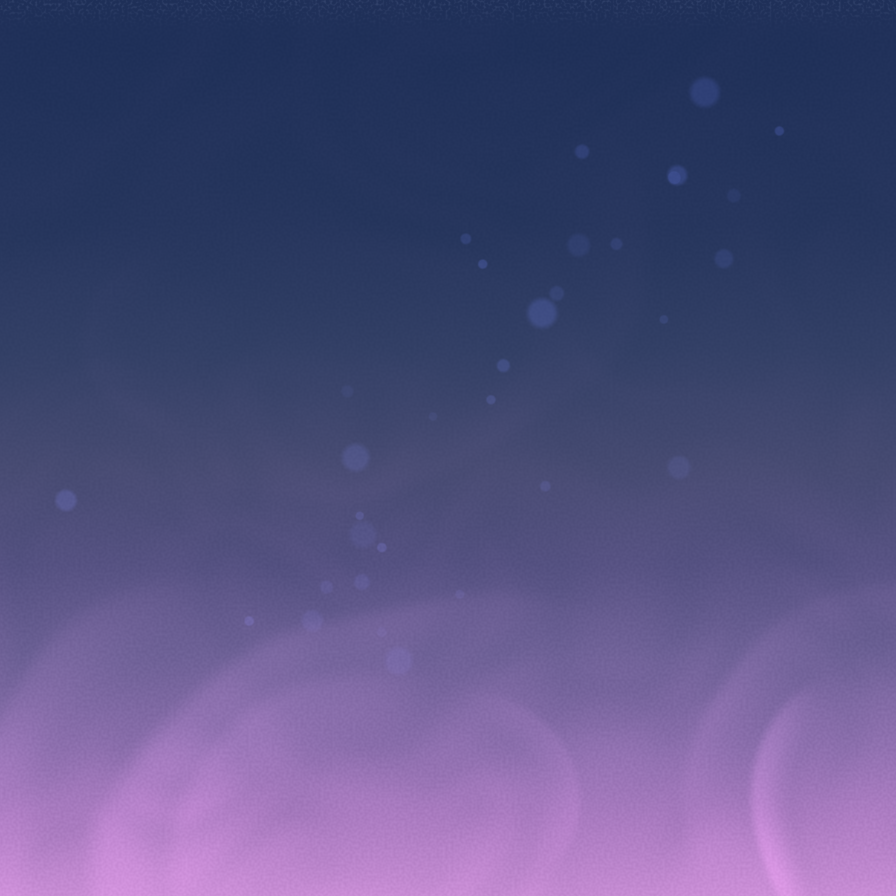
A WebGL 1 fragment shader for this background:

```glsl
precision highp float;
// Dusk sky: navy fading to orchid, with curling mist, drifting motes and fine grain.
uniform vec2 u_resolution;

float hash(vec2 p) {
  vec3 q = fract(vec3(p.xyx) * 0.1031);
  q += dot(q, q.yzx + 33.33);
  return fract((q.x + q.y) * q.z);
}

vec2 latticeGradient(vec2 cell) {
  float angle = 6.2832 * hash(cell);
  return vec2(cos(angle), sin(angle));
}

float gradientNoise(vec2 p) {
  vec2 i = floor(p);
  vec2 f = fract(p);
  vec2 w = f * f * f * (f * (f * 6.0 - 15.0) + 10.0);
  vec2 e = vec2(1.0, 0.0);
  float low = mix(dot(latticeGradient(i), f),
                  dot(latticeGradient(i + e.xy), f - e.xy), w.x);
  float high = mix(dot(latticeGradient(i + e.yx), f - e.yx),
                   dot(latticeGradient(i + e.xx), f - e.xx), w.x);
  return mix(low, high, w.y);
}

// Blends towards the next gradient stop between two heights.
vec3 addStop(vec3 color, vec3 next, float from, float to, float y) {
  return mix(color, next, clamp((y - from) / (to - from), 0.0, 1.0));
}

vec3 skyGradient(float y) {
  vec3 c = vec3(0.78, 0.55, 0.83);
  c = addStop(c, vec3(0.66, 0.48, 0.75), 0.00, 0.09, y);
  c = addStop(c, vec3(0.55, 0.435, 0.68), 0.09, 0.17, y);
  c = addStop(c, vec3(0.43, 0.38, 0.59), 0.17, 0.27, y);
  c = addStop(c, vec3(0.335, 0.32, 0.51), 0.27, 0.37, y);
  c = addStop(c, vec3(0.28, 0.295, 0.45), 0.37, 0.48, y);
  c = addStop(c, vec3(0.20, 0.25, 0.40), 0.48, 0.61, y);
  c = addStop(c, vec3(0.15, 0.21, 0.365), 0.61, 0.75, y);
  return addStop(c, vec3(0.125, 0.19, 0.35), 0.75, 0.95, y);
}

// Elliptical arc with a crisp outer rim, a soft inside and faded ends.
float mistArc(vec2 p, vec2 center, vec2 radii, float facing, float width) {
  vec2 q = (p - center) / radii;
  float r = length(q);
  float inside = smoothstep(1.0 - width, 1.0, r);
  float rim = 1.0 - smoothstep(1.0, 1.0 + width * 0.35, r);
  float along = dot(q / max(r, 0.001), vec2(cos(facing), sin(facing)));
  return inside * rim * smoothstep(0.25, 0.95, along);
}

float mist(vec2 p) {
  float m = 0.65 * mistArc(p, vec2(0.55, 0.03), vec2(0.43, 0.29), 2.45, 0.22);
  m += 0.60 * mistArc(p, vec2(0.43, 0.05), vec2(0.23, 0.19), 2.50, 0.40);
  m += 0.45 * mistArc(p, vec2(0.52, 0.11), vec2(0.13, 0.11), 0.35, 0.35);
  m += 0.95 * mistArc(p, vec2(0.96, 0.09), vec2(0.11, 0.14), 3.05, 0.38);
  m += 0.45 * mistArc(p, vec2(0.23, 0.07), vec2(0.25, 0.26), 2.65, 0.30);
  m += 0.40 * mistArc(p, vec2(1.02, 0.09), vec2(0.24, 0.25), 2.30, 0.25);
  m += 0.28 * mistArc(p, vec2(0.35, 0.75), vec2(0.36, 0.29), -0.75, 0.22);
  m += 0.28 * mistArc(p, vec2(0.24, 0.62), vec2(0.14, 0.12), 3.20, 0.40);
  return m;
}

// Soft discs scattered around a diagonal drift line.
float motes(vec2 p) {
  float total = 0.0;
  for (int i = 0; i < 32; i++) {
    float id = float(i);
    float t = (id + hash(vec2(id, 3.0))) / 32.0;
    vec2 jitter = vec2(hash(vec2(id, 11.0)), hash(vec2(id, 23.0))) - 0.5;
    vec2 center = mix(vec2(0.40, 0.24), vec2(0.75, 0.89), t);
    center += jitter * vec2(0.34 + 0.5 * step(0.85, hash(vec2(id, 41.0))), 0.10);
    float size = hash(vec2(id, 57.0));
    float radius = 0.005 + 0.013 * size * size;
    float d = length(p - center);
    float disc = 1.0 - smoothstep(radius * 0.65, radius * 1.15, d);
    total += disc * mix(0.25, 0.9, hash(vec2(id, 71.0)));
  }
  return min(total, 1.2);
}

void main() {
  vec2 uv = gl_FragCoord.xy / u_resolution;
  vec2 warp = vec2(gradientNoise(uv * 4.0), gradientNoise(uv * 4.0 + 19.0));
  vec2 flow = uv + 0.025 * warp;
  float glow = 1.0 - smoothstep(0.05, 0.62, uv.y);

  // Sky with broad, gently streaked cloud tones.
  vec3 color = skyGradient(uv.y + 0.018 * warp.x * glow);
  float streaks = gradientNoise(vec2(flow.x * 5.0 - flow.y * 4.0, flow.y * 9.0) + 4.0 * warp);
  color += vec3(0.045, 0.025, 0.035) * streaks * (0.2 + 0.8 * glow);

  // Curling mist and floating motes.
  color += vec3(0.105, 0.06, 0.085) * mist(flow) * (0.35 + 0.65 * glow);
  color += vec3(0.07, 0.075, 0.15) * motes(uv) * mix(1.0, 0.45, glow);

  // Fine grain, heavier in the mist and along the top edge.
  float grain = gradientNoise(uv * 310.0);
  color += grain * mix(0.012, 0.035, glow);
  color += vec3(0.10) * max(grain, 0.0) * smoothstep(0.965, 1.0, uv.y);
  gl_FragColor = vec4(clamp(color, 0.0, 1.0), 1.0);
}
```
